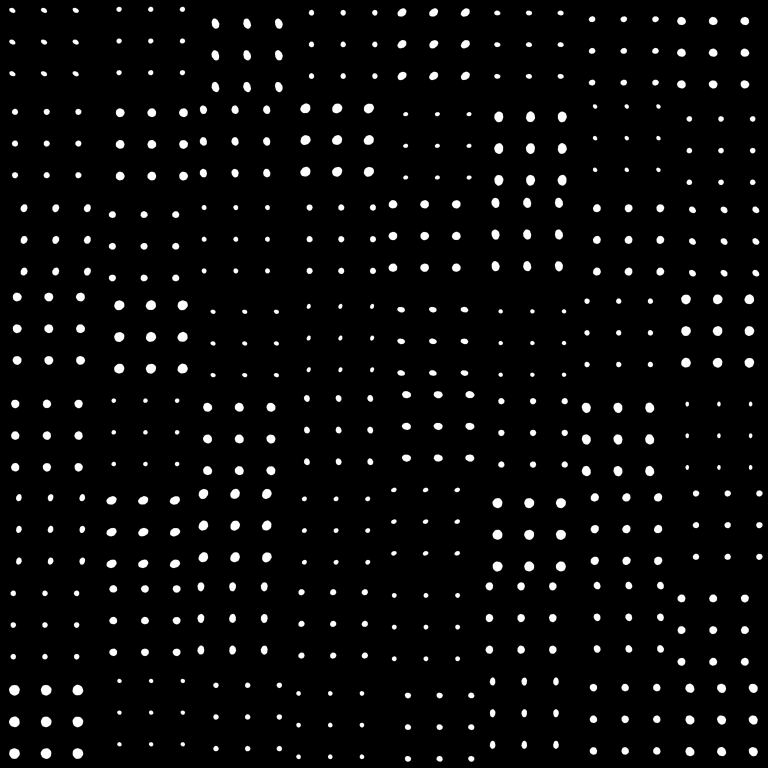
Write a WebGL 2 fragment shader that draws this pattern.

```glsl
#version 300 es
precision highp float;
// White dots on black: an 8 by 8 grid of tiles, each holding a 3 by 3 lattice
// of one repeated ellipse. A hash of the tile picks the lattice shift and the
// size, stretch and tilt of its ellipse; each dot has a faintly uneven rim.

uniform vec2 u_resolution;
out vec4 fragColor;

const float TILES = 8.0;
const float DOTS = 3.0;
const float SPACING = 0.33;                  // between dots, in tile units
const vec2 SHIFT_RANGE = vec2(0.092, 0.252); // position of the first dot
const vec2 RADIUS_RANGE = vec2(0.022, 0.056);
const float MIN_ASPECT = 0.62;
const float RIM_WOBBLE = 0.035;
const float TAU = 6.2831853;
const vec3 BACKGROUND = vec3(0.0);
const vec3 DOT_COLOR = vec3(0.995);

// Four random values in 0..1 from a cell index and a seed
vec4 hash4(vec2 cell, float seed) {
    vec4 p = fract(vec4(cell.xyx, seed + cell.y) * vec4(0.1031, 0.1030, 0.0973, 0.1099));
    p += dot(p, p.wzxy + 33.33);
    return fract((p.xxyz + p.yzzw) * p.zywx);
}

vec2 rotate(vec2 p, float angle) {
    float c = cos(angle), s = sin(angle);
    return vec2(c * p.x + s * p.y, c * p.y - s * p.x);
}

// Approximate signed distance to an axis-aligned ellipse
float ellipseDistance(vec2 p, vec2 radii) {
    float k = length(p / radii);
    float gradient = length(p / (radii * radii));
    return k * (k - 1.0) / max(gradient, 1e-4) - (k < 1e-3 ? radii.y : 0.0);
}

// Small irregularity of the rim, different for every dot
float rimWobble(vec2 p, vec2 phase) {
    float angle = atan(p.y, p.x + 1e-6);
    return 0.6 * sin(3.0 * angle + TAU * phase.x) + 0.4 * sin(7.0 * angle + TAU * phase.y);
}

// Signed distance to the nearest dot of the tile
float tileDistance(vec2 local, vec2 tile) {
    vec4 place = hash4(tile, 3.7);
    vec4 form = hash4(tile, 11.3);

    vec2 first = mix(SHIFT_RANGE.xx, SHIFT_RANGE.yy, place.xy);
    vec2 index = clamp(floor((local - first) / SPACING + 0.5), 0.0, DOTS - 1.0);
    vec2 p = rotate(local - first - index * SPACING, place.z * TAU);

    float major = mix(RADIUS_RANGE.x, RADIUS_RANGE.y, pow(form.x, 1.2));
    float aspect = mix(MIN_ASPECT, 1.0, sqrt(form.y));
    vec2 phase = hash4(tile * DOTS + index, 23.1).xy;
    float wobble = RIM_WOBBLE * major * rimWobble(p, phase);
    return ellipseDistance(p, vec2(major, major * aspect)) + wobble;
}

void main() {
    float side = min(u_resolution.x, u_resolution.y);
    vec2 grid = gl_FragCoord.xy / side * TILES;
    float pixel = TILES / side;

    float d = tileDistance(fract(grid), floor(grid));
    float coverage = 1.0 - smoothstep(-0.7 * pixel, 0.7 * pixel, d);
    fragColor = vec4(mix(BACKGROUND, DOT_COLOR, coverage), 1.0);
}
```
